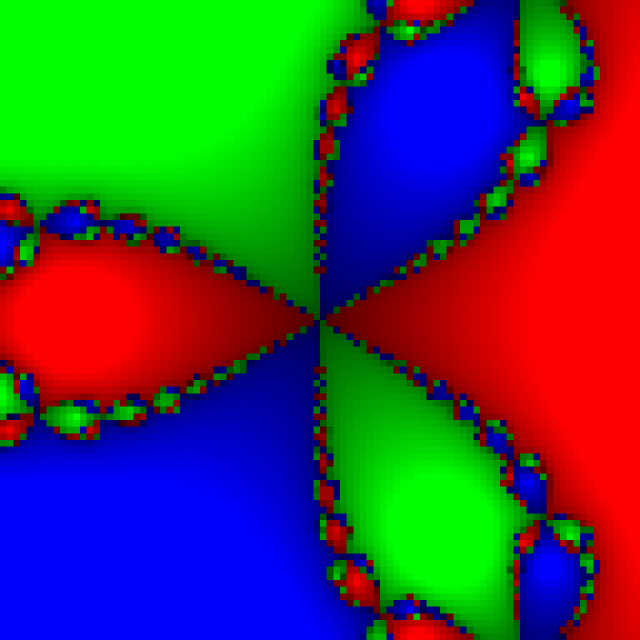
A three.js fragment shader for this background:

```glsl
// Basins of attraction of Newton's method for z^3 = 1, drawn as a mosaic.
// Each tile takes the hue of the root it reaches, and is dimmed by a
// continuous count of the steps needed to get there.

varying vec2 vUv;

const float TILES = 96.0;        // tiles across the canvas
const float HALF_WIDTH = 0.632;  // half the visible width of the complex plane
const float TOLERANCE = 0.001;   // distance at which a root counts as reached
const int MAX_STEPS = 40;

const vec2 ROOT_RED = vec2(1.0, 0.0);
const vec2 ROOT_GREEN = vec2(-0.5, 0.866025);
const vec2 ROOT_BLUE = vec2(-0.5, -0.866025);

vec2 complexMul(vec2 a, vec2 b) {
  return vec2(a.x * b.x - a.y * b.y, a.x * b.y + a.y * b.x);
}

vec2 complexDiv(vec2 a, vec2 b) {
  return vec2(dot(a, b), a.y * b.x - a.x * b.y) / dot(b, b);
}

// One Newton step: (2 z^3 + 1) / (3 z^2)
vec2 newtonStep(vec2 z) {
  vec2 square = complexMul(z, z);
  vec2 cube = complexMul(square, z);
  return complexDiv(2.0 * cube + vec2(1.0, 0.0), 3.0 * square);
}

vec3 rootDistances(vec2 z) {
  return vec3(distance(z, ROOT_RED), distance(z, ROOT_GREEN), distance(z, ROOT_BLUE));
}

vec3 nearestRootHue(vec3 d) {
  if (d.x < d.y && d.x < d.z) return vec3(1.0, 0.0, 0.0);
  return d.y < d.z ? vec3(0.0, 1.0, 0.0) : vec3(0.0, 0.0, 1.0);
}

// Quick convergence is bright, slow convergence is dark
float stepShade(float steps) {
  return min(0.1 + 4.4 / max(steps, 1.0), 1.0);
}

vec3 basinColor(vec2 z) {
  float steps = float(MAX_STEPS);
  vec3 d = rootDistances(z);
  for (int i = 1; i <= MAX_STEPS; i++) {
    z = newtonStep(z);
    d = rootDistances(z);
    float nearest = min(d.x, min(d.y, d.z));
    if (nearest < TOLERANCE) {
      // Quadratic convergence gives the fractional part of the count
      float overshoot = log(max(nearest, 1e-7)) / log(TOLERANCE);
      steps = float(i) - log2(clamp(overshoot, 1.0, 2.0));
      break;
    }
  }
  return nearestRootHue(d) * stepShade(steps);
}

// Sample the plane at the centre of the tile that holds uv
vec3 tileColor(vec2 uv) {
  vec2 center = (floor(uv * TILES) + 0.5) / TILES;
  return basinColor((center * 2.0 - 1.0) * HALF_WIDTH);
}

void main() {
  // Four samples per fragment soften the tile edges
  vec2 footprint = fwidth(vUv);
  vec3 color = vec3(0.0);
  for (int i = 0; i < 4; i++) {
    vec2 corner = vec2(mod(float(i), 2.0), floor(float(i) / 2.0)) - 0.5;
    color += tileColor(vUv + corner * footprint * 0.5);
  }
  gl_FragColor = vec4(color / 4.0, 1.0);
}
```
